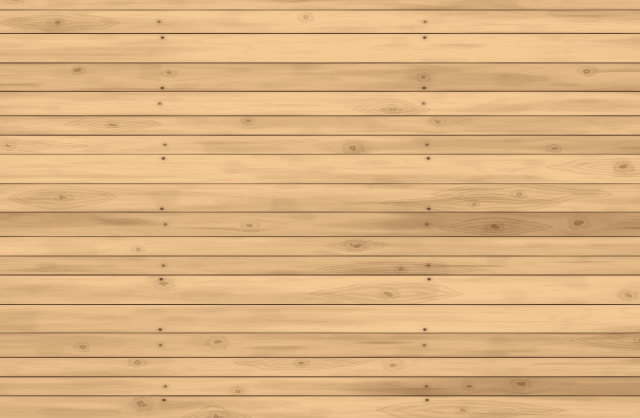
This texture is drawn by a WebGL 1 fragment shader. Its source:

```glsl
precision highp float;
// Horizontal pale pine planks with grain, knots, dark seams and two columns of nails.
uniform vec2 u_resolution;

float hash(vec2 p) {
  return fract(sin(dot(p, vec2(127.1, 311.7))) * 43758.5);
}

float noise(vec2 p) {
  vec2 i = floor(p), f = fract(p);
  f = f * f * (3.0 - 2.0 * f);
  return mix(mix(hash(i), hash(i + vec2(1, 0)), f.x),
             mix(hash(i + vec2(0, 1)), hash(i + vec2(1, 1)), f.x), f.y);
}

float fbm(vec2 p) {
  return 0.55 * noise(p) + 0.3 * noise(p * 2.1 + 5.3) + 0.15 * noise(p * 4.3 + 9.7);
}

// Two equal planks at the top, then a repeating cycle of five widths.
float plankWidth(float id) {
  if (id < 1.5) return 0.056;
  float k = mod(id - 2.0, 5.0);
  return k < 0.5 ? 0.0705 : k < 1.5 ? 0.068 : k < 2.5 ? 0.0585 : k < 3.5 ? 0.0465 : 0.0455;
}

float isPlank(float id, float n) {
  return 1.0 - step(0.5, abs(id - n));
}

void main() {
  // Height is 1, y runs downward.
  vec2 p = gl_FragCoord.xy / u_resolution;
  p = vec2(p.x * 1.53, 1.0 - p.y);
  float px = 1.0 / u_resolution.y;

  // Find the plank under this point.
  float top = -0.032, id = 0.0, width = plankWidth(0.0);
  for (int i = 0; i < 18; i++) {
    if (p.y < top + width) break;
    top += width;
    id += 1.0;
    width = plankWidth(id);
  }
  vec2 local = vec2(p.x, p.y - top);
  vec2 seed = id * vec2(7.31, 13.7);

  // Knots push the grain aside; some sit in a long pointed lens of heartwood.
  float grainY = local.y, knots = 0.0, lens = 0.0;
  for (int i = 0; i < 4; i++) {
    vec2 cell = vec2(float(i), id + 3.0);
    float kind = hash(cell + 0.37);
    vec2 centre = vec2((float(i) + hash(cell)) * 0.4, width * (0.25 + 0.5 * hash(cell + 4.1)));
    vec2 d = local - centre;
    float size = mix(0.006, 0.011, hash(cell + 8.2));
    float present = step(0.35, kind);
    float r = length(d / vec2(1.9, 1.0)) / size + 0.7 * noise(p * 130.0) - 0.35;
    grainY -= present * 0.75 * d.y * exp(-0.15 * r * r);
    knots += present * exp(-0.8 * r * r) * (0.36 + 0.22 * sin(r * 6.0));
    float reach = mix(0.07, 0.24, hash(cell + 2.6));
    float f = 1.0 - d.x * d.x / (reach * reach) - abs(d.y) / (width * 0.38);
    f += 0.5 * (noise(vec2(p.x * 16.0, p.y * 60.0)) - 0.5);
    float inside = smoothstep(0.0, 0.1, f);
    lens += step(0.74, kind) * inside * (0.13 + 0.07 * sin(f * 20.0));
  }

  // Long figure, contour lines, fine fibres and small smudges.
  float figure = fbm(vec2(p.x * 1.9, grainY * 30.0) + seed);
  float contour = abs(fract(figure * 8.0) - 0.5);
  float fibre = noise(vec2(p.x * 7.0, grainY * 150.0) + seed);
  float smudge = noise(vec2(p.x * 14.0, grainY * 55.0) + seed);
  float streak = smoothstep(0.72, 0.95, noise(vec2(p.x * 4.0, grainY * 95.0) + seed + 31.0));

  // Plank tone: some boards are darker, some darken toward the right.
  float darkBoard = isPlank(id, 3.0) + isPlank(id, 9.0) + isPlank(id, 11.0) + isPlank(id, 14.0);
  float rightSide = smoothstep(0.8, 1.1, p.x + 0.5 * (figure - 0.5));
  float tone = 0.01 + 0.11 * hash(vec2(id, 5.0)) + 0.16 * darkBoard;
  tone += rightSide * (0.2 * isPlank(id, 6.0) + 0.36 * isPlank(id, 16.0) + 0.14 * isPlank(id, 9.0));
  tone += 0.3 * (figure - 0.45) + 0.1 * smoothstep(0.56, 0.61, figure);
  tone += 0.07 * (1.0 - smoothstep(0.03, 0.16, contour));
  tone += 0.1 * (fibre - 0.5) + 0.1 * smoothstep(0.6, 0.85, smudge);
  tone += streak * (0.1 + 0.14 * darkBoard + 0.1 * rightSide);
  tone += knots + lens;
  tone += 0.07 * smoothstep(0.5, 1.0, length((p - vec2(0.765, 0.5)) / vec2(1.0, 0.75)));

  vec3 color = mix(vec3(0.96, 0.79, 0.58), vec3(0.65, 0.49, 0.33), clamp(tone, 0.0, 1.25));

  // Seams vary in strength from board to board and along their length.
  float seamId = id + step(width * 0.5, local.y);
  float seamDist = min(local.y, width - local.y);
  float strength = 0.45 + 0.4 * hash(vec2(seamId, 2.0)) + 0.25 * (noise(vec2(p.x * 9.0, seamId * 5.0)) - 0.5);
  color *= 1.0 - 0.13 * strength * exp(-seamDist / 0.003);
  float seam = clamp((0.0012 - seamDist) / px + 0.5, 0.0, 1.0);
  color = mix(color, vec3(0.31, 0.21, 0.13), seam * strength);

  // Nails: near the top, near the bottom, centred, none, centred.
  float k = mod(id + 3.0, 5.0);
  float nailY = k < 0.5 ? 0.01 : k < 1.5 ? width - 0.008 : width * 0.5;
  float hasNail = (1.0 - isPlank(k, 3.0)) * step(0.5, id);
  for (int i = 0; i < 2; i++) {
    float column = float(i);
    float nailX = mix(0.388, 1.018, column) + 0.016 * (hash(vec2(id, column + 6.0)) - 0.5);
    float d = length((local - vec2(nailX, nailY)) / vec2(1.35, 1.0));
    float nail = clamp((0.0032 - d) / px + 0.5, 0.0, 1.0);
    float halo = 0.2 * exp(-d * d / 0.00004);
    float wear = k < 1.5 ? 0.8 : 0.55;
    color = mix(color, vec3(0.33, 0.23, 0.16), hasNail * max(nail * wear, halo));
  }

  gl_FragColor = vec4(color, 1.0);
}
```
